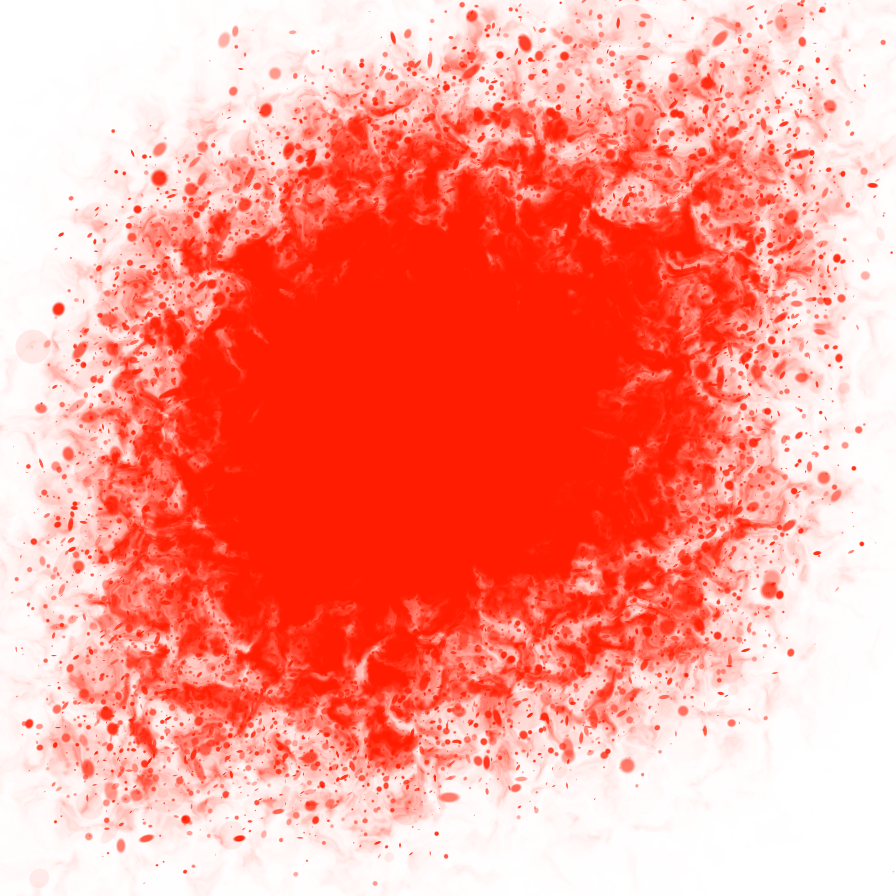
Give the GLSL for this background, as a Shadertoy shader.

```glsl
// A dense burst of red spray paint on white: a rounded, skewed blot whose
// optical depth falls off outward, mottled by warped noise and covered with
// jittered grids of soft, tilted droplets. All layers multiply transmittance.

#define CENTER vec2(0.487, 0.520)  // middle of the blot
#define REACH 0.405                // half width of the blot
#define SKEW 1.25                  // stretch toward the rising diagonal
#define HAZE 0.62                  // mist depth at spread 0.8
#define FALLOFF 9.0                // how fast the mist thins outward
#define MOTTLE 5.5                 // contrast of the mist texture
#define LAYERS 5                   // droplet grids, coarse to fine
#define PAINT vec3(1.0, 0.11, 0.0)
#define PAPER vec3(1.0)

vec4 hash4(vec3 p) {
    vec4 q = fract(p.xyzx * vec4(0.1031, 0.1030, 0.0973, 0.1099));
    q += dot(q, q.wzxy + 33.33);
    return fract((q.xxyz + q.yzzw) * q.zywx);
}

float valueNoise(vec2 p) {
    vec2 cell = floor(p), f = fract(p);
    f = f * f * (3.0 - 2.0 * f);
    float a = hash4(vec3(cell, 7.0)).x;
    float b = hash4(vec3(cell + vec2(1, 0), 7.0)).x;
    float c = hash4(vec3(cell + vec2(0, 1), 7.0)).x;
    float d = hash4(vec3(cell + vec2(1, 1), 7.0)).x;
    return mix(mix(a, b, f.x), mix(c, d, f.x), f.y);
}

float fbm(vec2 p) {
    float sum = 0.0, weight = 0.5;
    for (int i = 0; i < 4; i++) {
        sum += weight * valueNoise(p);
        p = mat2(1.6, 1.2, -1.2, 1.6) * p + 11.3;
        weight *= 0.5;
    }
    return sum / 0.9375;
}

// Distance-like measure: 0 in the middle, about 1 at the ragged border.
float spread(vec2 p) {
    vec2 q = p - CENTER, a = abs(q), dent = p - vec2(0.63, 0.38);
    float r = pow(a.x * a.x * a.x + a.y * a.y * a.y, 1.0 / 3.0) / REACH;
    r -= SKEW * q.x * q.y;
    r += 0.17 * exp(-60.0 * dot(dent, dent));
    return r + 0.16 * (valueNoise(p * 7.0) - 0.5);
}

// Fine mist, torn into filaments by a domain warp.
float mistDepth(vec2 p) {
    vec2 warp = vec2(fbm(p * 24.0), fbm(p * 24.0 + 31.7)) - 0.5;
    float texture1 = fbm(p * 52.0 + warp * 3.5);
    return HAZE * exp(FALLOFF * (0.8 - spread(p)) + MOTTLE * (texture1 - 0.5));
}

// Light left after one grid of droplets; the two coarsest are pale discs.
float dropletLayer(vec2 p, float layer, float pixel) {
    float count = 12.0 * pow(1.75, layer);
    vec2 shift = vec2(17.3, 9.7) * (layer + 1.0);
    vec2 grid = p * count + shift, base = floor(grid);
    float light = 1.0;
    for (int y = -1; y <= 1; y++)
    for (int x = -1; x <= 1; x++) {
        vec2 id = base + vec2(x, y);
        vec4 place = hash4(vec3(id, layer + 1.0));
        vec4 look = hash4(vec3(id + 57.0, layer + 21.0));
        vec2 center = id + 0.5 + 0.9 * (place.xy - 0.5);

        // Droplets grow rare toward the border.
        float chance = 1.0 - smoothstep(0.75, 1.32, spread((center - shift) / count));
        if (place.w > chance * chance) continue;

        // Tilted ellipse; a few are drawn out into streaks.
        float angle = 0.9 + 2.2 * (look.x - 0.5);
        vec2 axis = vec2(cos(angle), sin(angle)), d = grid - center;
        float stretch = 1.0 + 1.3 * look.y * look.y * look.y;
        float radius = mix(0.13, 0.42, place.z * place.z);
        vec2 local = vec2(dot(d, axis) / sqrt(stretch),
                          dot(d, vec2(-axis.y, axis.x)) * stretch);
        float soft = max(layer < 1.5 ? 0.08 : 0.45, 1.5 * pixel * count / radius);
        float mask = 1.0 - smoothstep(1.0 - soft, 1.0 + 0.2 * soft, length(local) / radius);
        float opacity = layer < 1.5 ? mix(0.03, 0.11, look.z) : mix(0.3, 0.92, look.z);
        light *= 1.0 - opacity * mask;
    }
    return light;
}

void mainImage(out vec4 fragColor, in vec2 fragCoord) {
    float side = min(iResolution.x, iResolution.y);
    vec2 p = (fragCoord - 0.5 * iResolution.xy) / side + 0.5;

    float light = exp(-mistDepth(p));
    for (int i = 0; i < LAYERS; i++)
        light *= dropletLayer(p, float(i), 1.0 / side);

    fragColor = vec4(mix(PAINT, PAPER, light), 1.0);
}
```
